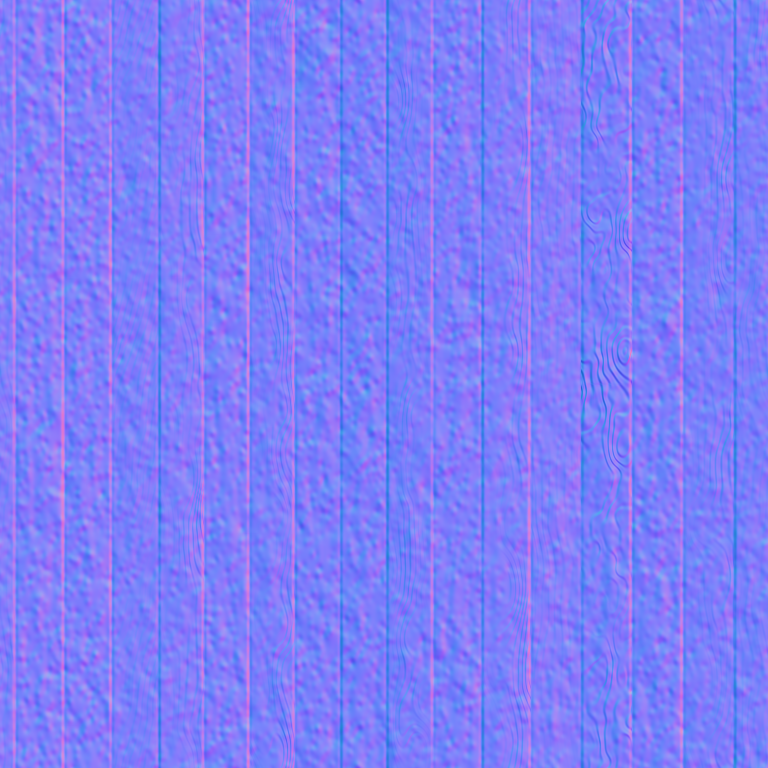
A WebGL 2 fragment shader for this texture map:

```glsl
#version 300 es
precision highp float;
precision highp int;
// Tangent-space normal map of sixteen weathered upright wooden planks.

uniform vec2 u_resolution;
out vec4 fragColor;

const float TAU = 6.2831853;
const float PLANKS = 16.0;
const int GRAINED = 56620;   // one bit per plank that shows growth rings
const int RISING = 38280;    // one bit per seam that steps up to the right

vec3 hash(vec2 p) {
  vec3 q = fract(p.xyx * vec3(0.1031, 0.1030, 0.0973));
  q += dot(q, q.yxz + 33.33);
  return fract((q.xxy + q.yzz) * q.zyx);
}

float hasBit(int mask, float index) {
  return float((mask >> int(index)) & 1);
}

// Cellular noise: one soft bump or dent per cell, wrapping at the period.
float bumps(vec2 p, vec2 period) {
  vec2 cell = floor(p);
  float sum = 0.0;
  for (int j = -1; j <= 1; j++) {
    for (int i = -1; i <= 1; i++) {
      vec2 c = cell + vec2(i, j);
      vec3 r = hash(mod(c, period) + period.yx);
      vec2 d = c + r.xy - p;
      sum += (2.0 * r.z - 1.0) * exp(-4.0 * dot(d, d));
    }
  }
  return sum;
}

// Seams are spaced almost evenly, drifting once across the canvas.
float plankCoord(float x) {
  return PLANKS * (x - 0.021 + 0.0098 * (1.0 - cos(TAU * (x - 0.09))));
}

// Growth rings: skewed sines bent around slow bumps.
float grain(vec2 p, float across, float id) {
  float coarse = id == 12.0 ? 1.0 : 0.0;
  float fine = (id == 2.0 || id == 11.0 || id == 15.0) ? 1.0 : 0.0;
  float warp = bumps(vec2(across * 1.8 + id * 7.0, p.y * 14.0), vec2(128.0, 14.0));
  float ripple = bumps(vec2(across * 4.0 + id * 9.0, p.y * 40.0), vec2(256.0, 40.0));
  float tilt = id == 2.0 ? 26.0 : 0.0;
  float rings = mix(6.5, 3.5, coarse) * across - tilt * p.y
              + mix(2.4, 0.8, fine) * warp + mix(0.25, 0.75, coarse) * ripple
              + 0.5 * sin(TAU * (3.0 * p.y + 0.37 * id));
  float phase = TAU * rings;
  float wave = sin(phase + 0.6 * sin(phase));

  // Rings crowd one side of the board and fade in and out along it.
  float side = id == 8.0 ? exp(-pow((across - 0.45) / 0.2, 2.0))
                         : smoothstep(0.2, 0.85, across);
  side = mix(side, 0.7, max(fine, coarse));
  float along = 0.65 + 0.25 * sin(TAU * (2.0 * p.y + 0.61 * id))
              + 0.2 * sin(TAU * (5.0 * p.y + 0.23 * id));
  return wave * (0.1 + 0.9 * side) * along * mix(mix(0.00028, 0.00015, fine), 0.00075, coarse);
}

float height(vec2 p, float base, float id) {
  float grained = hasBit(GRAINED, id);
  float h = 0.13 * bumps(p * vec2(120.0, 96.0), vec2(120.0, 96.0)) / 120.0
          + 0.09 * bumps(p * vec2(54.0, 36.0), vec2(54.0, 36.0)) / 54.0
          + 0.08 * bumps(p * vec2(90.0, 14.0), vec2(90.0, 14.0)) / 90.0;
  h *= mix(1.0, 0.75, grained);
  if (grained > 0.5) h += grain(p, plankCoord(p.x) - base, id);
  return h;
}

// Sideways slope of the groove: a falling wall, then a rising one.
float seamSlope(vec2 p, float u) {
  float k = round(u);
  float d = (u - k) / PLANKS;
  float id = mod(k, PLANKS);
  float rising = hasBit(RISING, id);
  float wear = 0.8 + 0.15 * sin(TAU * (2.0 * p.y + 0.43 * id))
             + 0.12 * sin(TAU * (7.0 * p.y + 0.29 * id))
             + 0.12 * sin(TAU * (61.0 * p.y + 0.17 * id));
  wear *= 0.75 + 0.4 * hash(vec2(id, 5.0)).x;
  float fall = mix(0.85, 0.25, rising) * exp(-pow((d + 0.0016) / 0.0021, 2.0));
  float rise = mix(0.32, 0.8, rising) * exp(-pow((d - 0.0019) / 0.0021, 2.0));
  return (rise - fall) * wear;
}

void main() {
  vec2 p = gl_FragCoord.xy / u_resolution;
  float u = plankCoord(p.x);
  float base = floor(u);
  float id = mod(base, PLANKS);

  // Surface slope by central differences.
  vec2 e = vec2(0.0008, 0.0);
  vec2 slope = vec2(height(p + e.xy, base, id) - height(p - e.xy, base, id),
                    height(p + e.yx, base, id) - height(p - e.yx, base, id)) / (2.0 * e.x);

  // Each board leans a little; the grooves lie between them.
  slope.x += 0.09 * (hash(vec2(id, 2.0)).y - 0.5) + 0.03 * sin(TAU * (u - base));
  slope.x += seamSlope(p, u);

  vec3 normal = normalize(vec3(-slope, 1.0));
  fragColor = vec4(normal * 0.5 + vec3(0.495, 0.495, 0.485), 1.0);
}
```
